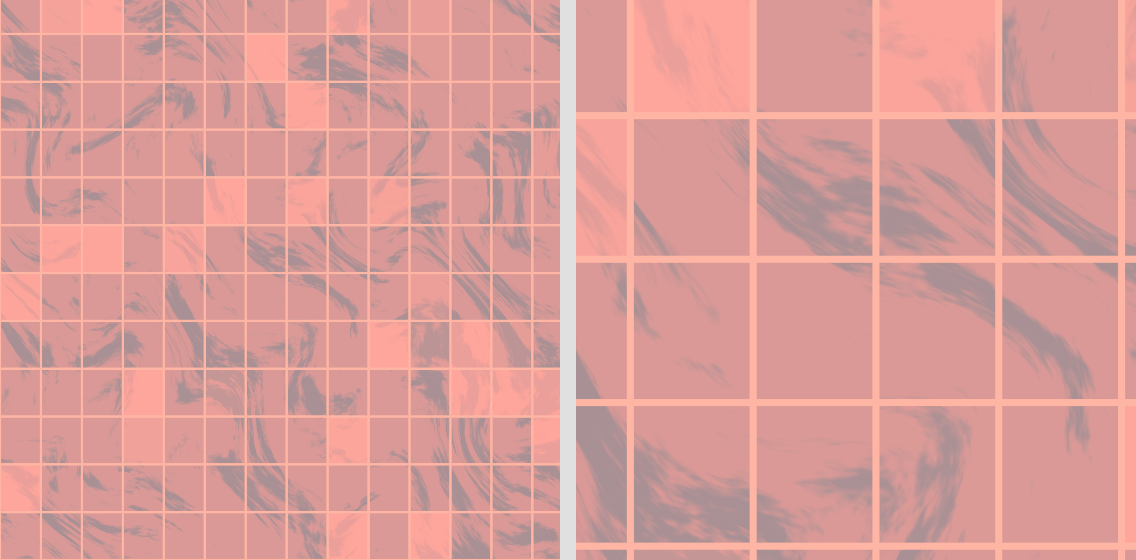
Left, the full canvas; right, a detail of the centre.
Write a Shadertoy shader that draws this pattern.

```glsl
float hash(vec2 p) {
    vec3 q = fract(p.xyx * vec3(0.1031, 0.1030, 0.0973));
    q += dot(q, q.yzx + 33.33);
    return fract((q.x + q.y) * q.z);
}

float valueNoise(vec2 p) {
    vec2 cell = floor(p), f = fract(p);
    f = f * f * (3.0 - 2.0 * f);
    return mix(mix(hash(cell), hash(cell + vec2(1, 0)), f.x),
               mix(hash(cell + vec2(0, 1)), hash(cell + vec2(1, 1)), f.x), f.y);
}

float fbm(vec2 p) {
    float sum = 0.0, total = 0.0, weight = 1.0;
    for (int i = 0; i < 6; i++) {
        sum += weight * valueNoise(p);
        total += weight;
        weight *= 0.7;
        p = p * 1.9 + vec2(37.2, 17.9);
    }
    return sum / total;
}

// Layered sines bend the plane into small eddies
vec2 swirl(vec2 p) {
    float frequency = 0.9;
    for (int i = 0; i < 3; i++) {
        p += 0.55 / frequency * sin(frequency * p.yx + vec2(1.7, 2.9) * float(i + 1));
        p = mat2(0.96, 0.28, -0.28, 0.96) * p;
        frequency *= 1.5;
    }
    return p;
}

void mainImage(out vec4 fragColor, in vec2 fragCoord) {
    vec2 uv = fragCoord / iResolution.y;
    float pixel = 1.0 / iResolution.y;

    // Tile grid, with lines centred on the tile borders
    vec2 tiles = vec2(13.675, 11.71);
    vec2 grid = uv * tiles;
    vec2 toBorder = abs(fract(grid + 0.5) - 0.5) / tiles;
    float borderDistance = min(toBorder.x, toBorder.y);
    float line = 1.0 - smoothstep(-0.5 * pixel, 0.5 * pixel, borderDistance - 0.0021);

    // A few tiles glow, some only partly
    float glow = smoothstep(0.81, 0.91, hash(floor(grid) + 23.0));

    // Brushed wisps that run on across the tiles
    vec2 flow = swirl(uv * 16.0 + 4.0) * vec2(0.6, 1.6);
    float smoke = smoothstep(0.515, 0.665, fbm(flow + 50.0));

    vec3 clear = mix(vec3(0.855, 0.6, 0.59), vec3(1.0, 0.65, 0.61), glow);
    vec3 stained = mix(vec3(0.66, 0.565, 0.58), vec3(0.88, 0.61, 0.6), glow);
    vec3 colour = mix(clear, stained, smoke * (1.0 - 0.3 * glow));
    fragColor = vec4(mix(colour, vec3(1.0, 0.71, 0.64), line), 1.0);
}
```
